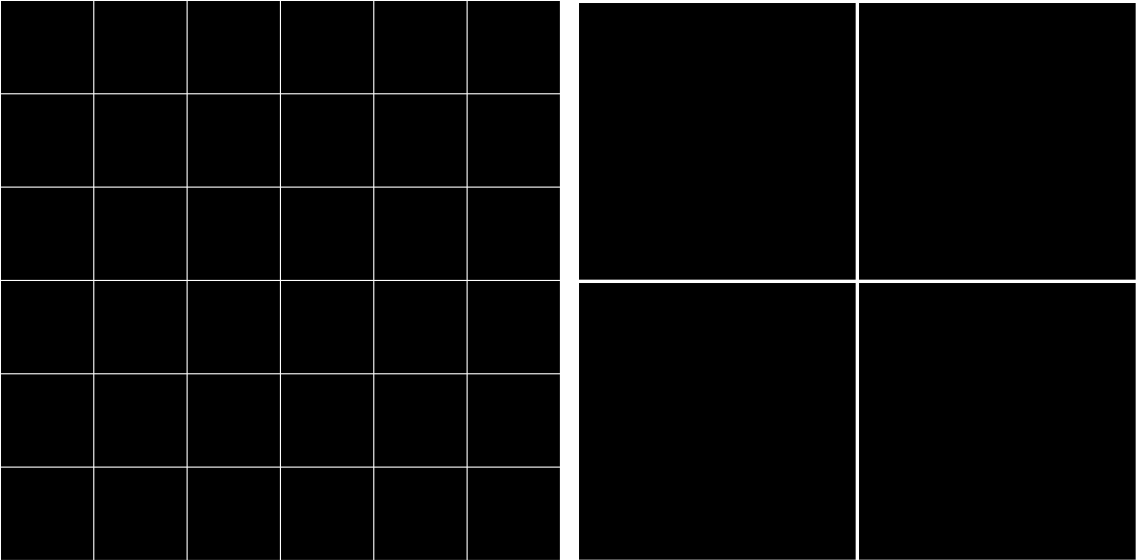
Left, the full canvas; right, a detail of the centre.
Reproduce this pattern procedurally as a WebGL 1 fragment shader.

```glsl
precision highp float;
// Thin white square grid on black, six cells across and six down.

uniform vec2 u_resolution;

// Share of each pixel covered by the nearest vertical (x) and horizontal (y) line.
vec2 lineCoverage(vec2 position, vec2 pixel) {
    float halfWidth = 0.001;
    vec2 offset = (fract(position * 6.0 + 0.5) - 0.5) / 6.0;
    vec2 lower = max(offset - 0.5 * pixel, -halfWidth);
    vec2 upper = min(offset + 0.5 * pixel, halfWidth);
    return clamp((upper - lower) / pixel, 0.0, 1.0);
}

void main() {
    vec2 pixel = 1.0 / u_resolution;
    vec2 uv = gl_FragCoord.xy * pixel;

    // Lines sit just inside the left and top edges and wrap around them.
    vec2 position = vec2(uv.x, 1.0 - uv.y) - 0.0008;
    vec2 coverage = lineCoverage(position, pixel);

    // Union of both line directions.
    float grid = 1.0 - (1.0 - coverage.x) * (1.0 - coverage.y);
    gl_FragColor = vec4(vec3(grid), 1.0);
}
```
